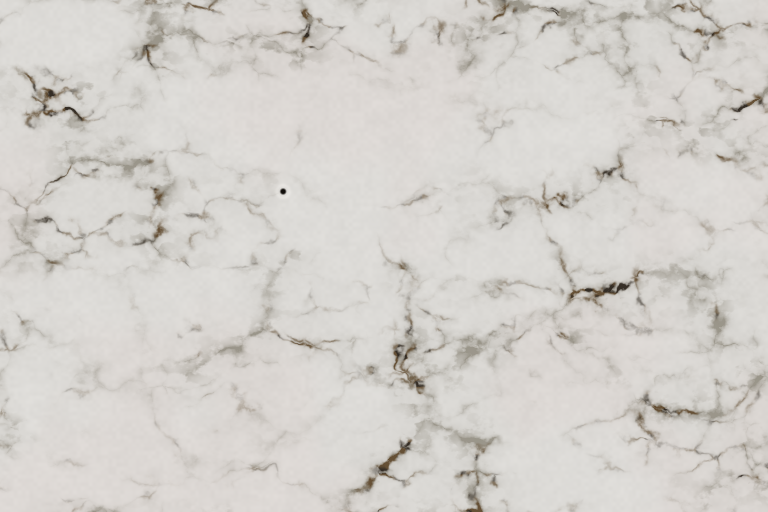
Give the GLSL for this texture, as a Shadertoy shader.

```glsl
const vec3 STONE = vec3(0.866, 0.859, 0.845);
const vec3 BLUSH = vec3(0.866, 0.848, 0.834);
const vec3 GREY_VEIN = vec3(0.56, 0.54, 0.49);
const vec3 RUST = vec3(0.38, 0.29, 0.18);
const vec3 UMBER = vec3(0.17, 0.14, 0.11);

float hash(vec2 p) {
    return fract(sin(dot(p, vec2(127.1, 311.7))) * 43758.5453);
}

vec2 hash2(vec2 p) {
    return vec2(hash(p), hash(p + 57.3));
}

float noise(vec2 p) {
    vec2 i = floor(p), f = fract(p);
    f = f * f * (3.0 - 2.0 * f);
    float low = mix(hash(i), hash(i + vec2(1, 0)), f.x);
    float high = mix(hash(i + vec2(0, 1)), hash(i + vec2(1, 1)), f.x);
    return mix(low, high, f.y);
}

float fbm(vec2 p) {
    float sum = 0.0, weight = 0.5;
    for (int i = 0; i < 4; i++) {
        sum += weight * noise(p);
        p = mat2(1.6, 1.2, -1.2, 1.6) * p + 17.3;
        weight *= 0.5;
    }
    return sum / 0.9375;
}

vec2 warp(vec2 p, float frequency, float amount) {
    vec2 q = p * frequency;
    return amount * (vec2(fbm(q + 4.7), fbm(q + 31.9)) - 0.5);
}

// Distance to the nearest border between scattered cells
float borderDistance(vec2 p) {
    vec2 cell = floor(p), f = fract(p);
    vec2 nearest = vec2(0.0), home = vec2(0.0);
    float best = 8.0;
    for (int y = -1; y <= 1; y++)
    for (int x = -1; x <= 1; x++) {
        vec2 g = vec2(x, y);
        vec2 r = g + hash2(cell + g) - f;
        if (dot(r, r) < best) {
            best = dot(r, r);
            nearest = r;
            home = g;
        }
    }
    float border = 8.0;
    for (int y = -2; y <= 2; y++)
    for (int x = -2; x <= 2; x++) {
        vec2 g = home + vec2(x, y);
        vec2 r = g + hash2(cell + g) - f;
        vec2 across = r - nearest;
        if (dot(across, across) > 0.0001)
            border = min(border, dot(0.5 * (nearest + r), normalize(across)));
    }
    return border;
}

float core(float d, float width) {
    return exp(-d * d / (width * width));
}

float halo(float d, float width) {
    return exp(-d / width);
}

void mainImage(out vec4 fragColor, in vec2 fragCoord) {
    vec2 p = fragCoord / iResolution.y;
    vec2 q = p + warp(p, 6.0, 0.12) + warp(p, 32.0, 0.045);

    // Two vein networks, in units of the canvas height
    float broad = borderDistance(q * vec2(3.8, 5.4) + 2.6) / 4.6;
    float fine = borderDistance(q * vec2(10.0, 14.0) + 41.2) / 12.0;

    // Patches where veins gather along the broad borders, and gaps in them
    float cluster = smoothstep(0.38, 0.62, fbm(p * vec2(4.0, 6.0) + 9.4));
    cluster *= mix(0.25, 1.0, halo(broad, 0.045));
    float broken = smoothstep(0.25, 0.65, noise(p * vec2(15.0, 19.0) + 3.1));
    float gaps = smoothstep(0.30, 0.65, noise(p * vec2(24.0, 30.0) + 28.0));
    float stained = smoothstep(0.48, 0.62, fbm(p * vec2(13.0, 18.0) + 63.0));
    float speckle = smoothstep(0.28, 0.68, fbm(p * vec2(52.0, 66.0) + 5.0));

    // Grey veins with soft smudges and crumbs
    float broadReach = mix(0.28, 1.0, cluster) * broken;
    float fineReach = cluster * gaps;
    float crumbs = smoothstep(0.48, 0.68, fbm(p * vec2(40.0, 54.0)));
    float grey = 0.60 * broadReach * halo(broad, 0.008) * mix(0.4, 1.2, speckle);
    grey += 0.75 * fineReach * halo(fine, 0.006) * mix(0.3, 1.2, speckle);
    grey += cluster * (0.07 + 0.50 * crumbs * halo(broad, 0.035));

    // Rusty cores with nearly black knots
    float ore = max(broadReach * core(broad, 0.0042), fineReach * core(fine, 0.0042));
    ore *= stained * mix(0.3, 1.0, cluster) * mix(0.35, 1.4, speckle);
    float knots = smoothstep(0.50, 0.70, noise(p * vec2(60.0, 76.0) + 8.0));

    // Polished ground with a faint blush, mottling and grain
    vec3 color = mix(STONE, BLUSH, smoothstep(0.42, 0.68, fbm(p * 3.7 + 71.0)));
    color += 0.025 * (fbm(p * 30.0 + 15.0) - 0.5);
    color += 0.020 * (noise(p * 130.0 + 6.0) - 0.5);
    color = mix(color, GREY_VEIN, clamp(grey, 0.0, 0.85));
    color = mix(color, mix(RUST, UMBER, knots), clamp(1.3 * ore, 0.0, 0.92));

    // One small pit with a pale rim
    float pit = length(p - vec2(0.553, 0.626));
    color += 0.04 * core(pit - 0.012, 0.004);
    color = mix(color, UMBER * 0.4, 1.0 - smoothstep(0.003, 0.008, pit));

    fragColor = vec4(color, 1.0);
}
```
